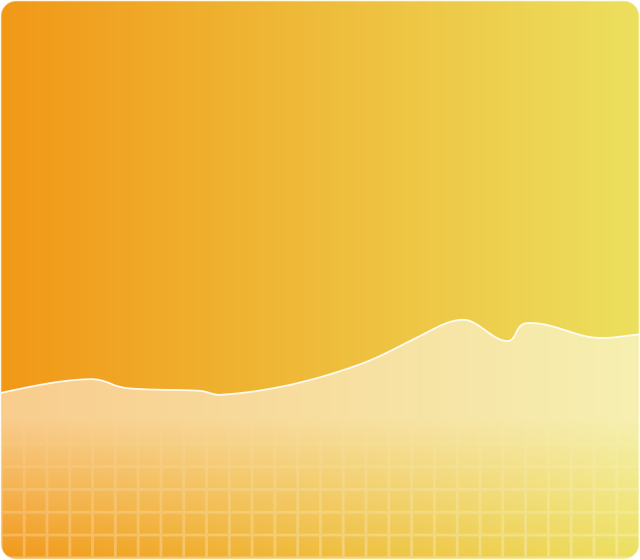
A Shadertoy shader for this background:

```glsl
// Rounded amber-to-yellow card with a pale area chart fading into a grid.

const vec3 AMBER = vec3(0.945, 0.594, 0.088);
const vec3 LEMON = vec3(0.925, 0.876, 0.368);
const vec3 WHITE = vec3(1.0);

const float CORNER = 0.027;
const float MARGIN = 0.002;
const float GRID_PITCH = 0.0407;
const vec2 GRID_ORIGIN = vec2(0.0432, 0.0446);
const float FADE_TOP = 0.255;

// Bends of the ridge: position, height, slope
const int KNOTS = 14;
const vec3 RIDGE[KNOTS] = vec3[](
    vec3(0.0, 0.298, 0.25), vec3(0.141, 0.323, 0.03),
    vec3(0.175, 0.314, -0.5), vec3(0.224, 0.305, -0.06),
    vec3(0.313, 0.302, -0.08), vec3(0.344, 0.295, 0.07),
    vec3(0.566, 0.351, 0.42), vec3(0.651, 0.397, 0.56),
    vec3(0.724, 0.429, 0.0), vec3(0.792, 0.391, -0.05),
    vec3(0.806, 0.405, 2.5), vec3(0.831, 0.423, 0.0),
    vec3(0.93, 0.397, -0.1), vec3(1.0, 0.403, 0.1));

// Cubic Hermite curve between two knots
float hermite(float x, vec3 a, vec3 b) {
    float span = b.x - a.x;
    float t = clamp((x - a.x) / span, 0.0, 1.0);
    float s = 1.0 - t;
    return mix(a.y, b.y, t * t * (3.0 - 2.0 * t))
         + span * t * s * (a.z * s - b.z * t);
}

float ridgeHeight(float x) {
    float height = RIDGE[0].y;
    for (int i = 0; i < KNOTS - 1; i++) {
        if (x >= RIDGE[i].x) height = hermite(x, RIDGE[i], RIDGE[i + 1]);
    }
    return height;
}

float roundedBox(vec2 p, vec2 halfSize, float radius) {
    vec2 q = abs(p) - halfSize + radius;
    return length(max(q, 0.0)) + min(max(q.x, q.y), 0.0) - radius;
}

// Antialiased coverage of a signed distance
float coverage(float d, float pixel) {
    return clamp(0.5 - d / pixel, 0.0, 1.0);
}

float gridLines(vec2 p, float pitch, float halfWidth, float pixel) {
    vec2 d = abs(fract(p / pitch + 0.5) - 0.5) * pitch - halfWidth;
    return coverage(min(d.x, d.y), pixel);
}

void mainImage(out vec4 fragColor, in vec2 fragCoord) {
    vec2 uv = fragCoord / iResolution.xy;
    float aspect = iResolution.x / iResolution.y;
    float pixel = 1.0 / iResolution.y;
    vec2 p = vec2(uv.x * aspect, uv.y);

    // Background gradient
    vec3 color = mix(AMBER, LEMON, uv.x);

    // Signed distance to the ridge, corrected for its slope
    float stepX = 0.001;
    float slope = (ridgeHeight(uv.x + stepX) - ridgeHeight(uv.x - stepX))
                / (2.0 * stepX * aspect);
    float ridge = (uv.y - ridgeHeight(uv.x)) / sqrt(1.0 + slope * slope);

    // Pale area below the ridge, fading towards the bottom
    float fade = clamp(uv.y / FADE_TOP, 0.0, 1.0);
    color = mix(color, WHITE, 0.51 * fade * coverage(ridge, pixel));

    // Grid emerging as the area fades
    float grid = gridLines(p - GRID_ORIGIN, GRID_PITCH, 0.0025, pixel);
    color = mix(color, WHITE, 0.28 * (1.0 - fade) * grid);

    // Bright ridge line
    color = mix(color, WHITE, 0.9 * coverage(abs(ridge) - 0.0016, pixel));

    // Rounded card on white
    vec2 halfCard = 0.5 * vec2(aspect, 1.0);
    float card = roundedBox(p - halfCard, halfCard - MARGIN, CORNER);
    color = mix(WHITE, color, coverage(card, 1.5 * pixel));

    fragColor = vec4(color, 1.0);
}
```
